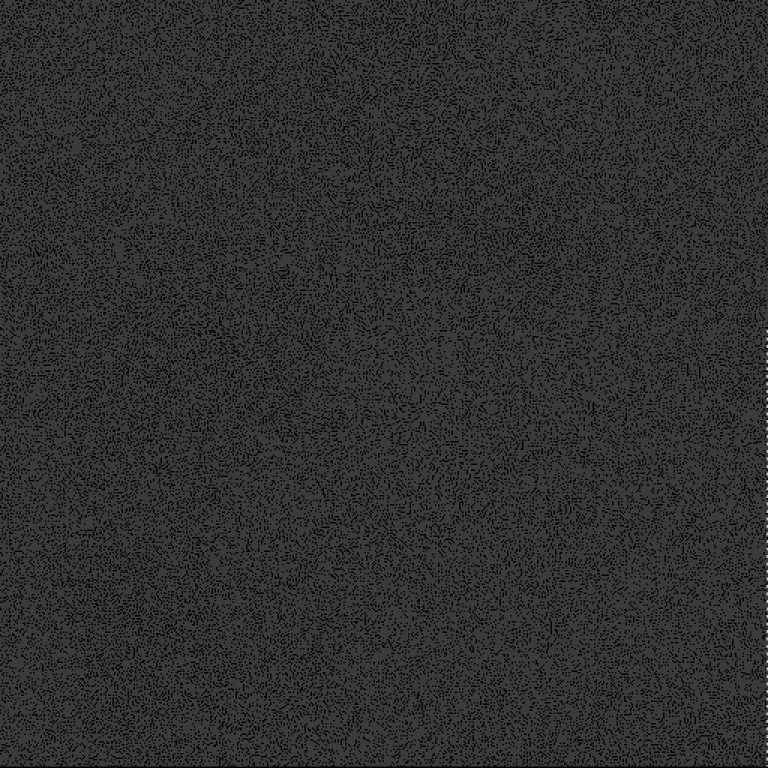
A WebGL 1 fragment shader for this texture:

```glsl
precision highp float;
uniform vec2 u_resolution;

const vec3 GREY = vec3(0.23);
const vec3 BLACK = vec3(0.01);
const vec3 PALE = vec3(0.75);
const float CELLS = 512.0;          // grains across the canvas
const float THRESHOLD = 0.89;       // deviations above the mean that turn black
const float DENSITY_DRIFT = 0.28;   // slow change of the threshold
const float REPULSION = 0.2;        // how strongly grains avoid each other
const float DIRECTION_PULL = 0.24;  // how strongly grains join into dashes
const float PATCH_SIZE = 14.0;      // cells per patch of one direction
const float REGION_SIZE = 90.0;     // cells per region of one density
const float DASH_PERIOD = 5.0;      // spacing of the pale marks at the right

float hash(vec2 p) {
  vec3 q = fract(vec3(p.xyx) * 0.1031);
  q += dot(q, q.yzx + 33.33);
  return fract((q.x + q.y) * q.z);
}

float valueNoise(vec2 p) {
  vec2 i = floor(p);
  vec2 f = fract(p);
  f = f * f * (3.0 - 2.0 * f);
  float low = mix(hash(i), hash(i + vec2(1.0, 0.0)), f.x);
  float high = mix(hash(i + vec2(0.0, 1.0)), hash(i + vec2(1.0, 1.0)), f.x);
  return mix(low, high, f.y);
}

// White noise, sharpened across the local direction and scaled to unit deviation
float grainHeight(vec2 cell) {
  float doubleAngle = 12.566 * valueNoise(cell / PATCH_SIZE + 71.0);
  vec2 direction = vec2(cos(doubleAngle), sin(doubleAngle));
  float strength = DIRECTION_PULL * valueNoise(cell / REGION_SIZE + 37.0) * 1.6;
  float total = 0.0;
  float power = 0.0;
  for (int y = -1; y <= 1; y++) {
    for (int x = -1; x <= 1; x++) {
      vec2 d = vec2(float(x), float(y));
      float len2 = dot(d, d);
      float weight = 1.0;
      if (len2 > 0.5) {
        vec2 doubled = vec2(d.x * d.x - d.y * d.y, 2.0 * d.x * d.y) / len2;
        weight = (strength * dot(doubled, direction) - REPULSION) / sqrt(len2);
      }
      total += weight * (hash(cell + d + 11.0) - 0.5);
      power += weight * weight;
    }
  }
  return total * sqrt(12.0 / power);
}

vec3 cellColor(vec2 cell) {
  float drift = valueNoise(cell / REGION_SIZE + 5.0) - 0.5;
  float black = step(THRESHOLD + DENSITY_DRIFT * drift, grainHeight(cell));
  vec3 color = mix(GREY, BLACK, black);

  // Pale marks on the right edge, dark line on the bottom edge
  float mark = step(CELLS - 1.0, cell.x) * step(mod(cell.y, DASH_PERIOD), 1.5);
  mark *= step(cell.y, CELLS * 0.57);
  color = mix(color, PALE, mark);
  return mix(color, BLACK, step(cell.y, 0.5));
}

void main() {
  // Box filter over the cells under this pixel
  vec2 width = vec2(CELLS) / u_resolution;
  vec2 corner = (gl_FragCoord.xy - 0.5) * width;
  vec2 base = floor(corner);
  vec2 cover = clamp((base + 1.0 - corner) / width, 0.0, 1.0);
  vec3 color = vec3(0.0);
  for (int y = 0; y < 2; y++) {
    for (int x = 0; x < 2; x++) {
      vec2 offset = vec2(float(x), float(y));
      vec2 share = mix(cover, 1.0 - cover, offset);
      color += share.x * share.y * cellColor(base + offset);
    }
  }
  gl_FragColor = vec4(color, 1.0);
}
```
